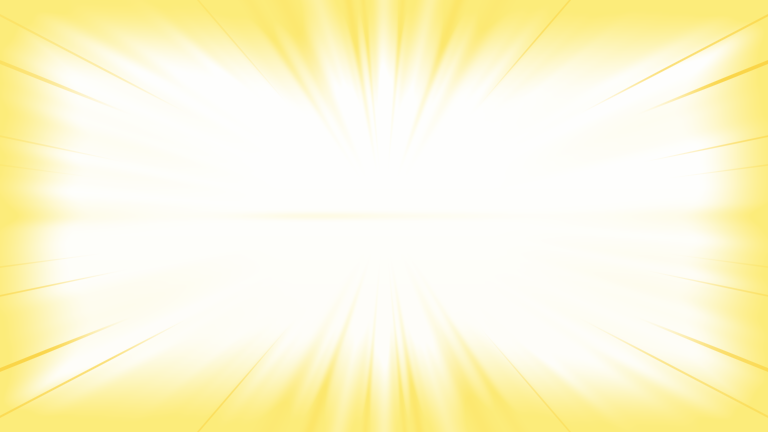
A Shadertoy shader for this background:

```glsl
// Pale sunburst: white centre, yellow glowing border, soft rays and thin gold speed lines.

float hash(float n) { return fract(sin(n * 91.7 + 3.1) * 437.58); }

// Value noise over one half turn, wrapping after the given cell count
float turnNoise(float turn, float cells) {
    float x = turn * cells, i = floor(x), f = fract(x);
    return mix(hash(mod(i, cells) + cells), hash(mod(i + 1.0, cells) + cells), f * f * (3.0 - 2.0 * f));
}

float bell(float x, float width) { return exp(-x * x / (width * width)); }

void mainImage(out vec4 fragColor, in vec2 fragCoord) {
    vec2 p = (fragCoord - 0.5 * iResolution.xy) / iResolution.y;
    float pixel = 1.0 / iResolution.y;
    float radius = length(p);
    vec2 halfSize = vec2(0.5 * iResolution.x / iResolution.y, 0.5);
    vec2 border = halfSize - abs(p);

    // Opposite directions share the same angle, so the burst is point symmetric
    float turn = fract(atan(p.y, p.x + 1e-5) / 3.14159265 + 1.0);
    float degreesUp = turn * 180.0;
    float streak = 0.6 * turnNoise(turn, 34.0) + 0.4 * turnNoise(turn, 83.0);

    // Border glow, reaching deeper above and below the centre
    float reach = 0.75 + 0.5 * streak;
    float sideGlow = 1.0 - smoothstep(-0.03, 0.19 * reach, border.x);
    float capGlow = 1.0 - smoothstep(0.0, (0.18 + 0.08 * bell(p.x, 0.45)) * reach, border.y);
    float glow = max(sideGlow, capGlow) + 0.25 * sideGlow * capGlow;
    glow += 0.16 * (streak - 0.3) * smoothstep(0.25, 0.65, radius);

    // Soft rays: angle, width, strength (negative is white)
    vec3 rays[10] = vec3[10](
        vec3(71.0, 1.5, 0.5), vec3(85.0, 0.8, 0.35), vec3(95.5, 0.7, 0.35),
        vec3(99.3, 1.2, 0.5), vec3(115.0, 2.5, 0.3), vec3(62.0, 2.5, 0.2),
        vec3(122.0, 1.5, 0.2), vec3(78.0, 2.5, -0.35), vec3(90.0, 2.5, -0.4),
        vec3(107.0, 3.0, -0.35));
    float gold = 0.0;
    for (int i = 0; i < 10; i++) {
        float ray = rays[i].z * bell(degreesUp - rays[i].x, rays[i].y) * smoothstep(0.08, 0.46, radius);
        glow += ray;
        gold += max(ray, 0.0) * smoothstep(0.25, 0.5, radius);
    }

    // Faint horizontal flare through the centre
    glow += 0.17 * bell(p.y, 0.009) * (bell(p.x + 0.17, 0.17) + 0.4 * bell(p.x - 0.12, 0.2));
    glow += 0.12 * bell(p.y, 0.025) * smoothstep(0.5, 0.85, abs(p.x));
    glow = clamp(glow, 0.0, 1.0);

    vec3 white = mix(vec3(0.995, 0.994, 0.975), vec3(0.998, 0.997, 0.993), smoothstep(-0.2, 0.15, p.y));
    vec3 colour = mix(white, vec3(0.99, 0.925, 0.48), glow);
    colour = mix(colour, vec3(0.985, 0.87, 0.33), clamp(gold * 0.9, 0.0, 0.6));

    // Tapered speed lines mirrored in four quadrants: slope, start radius, half width, strength
    vec4 lines[5] = vec4[5](
        vec4(0.401, 0.62, 0.0036, 0.95), vec4(0.523, 0.5, 0.0018, 0.7),
        vec4(0.208, 0.6, 0.0014, 0.55), vec4(0.133, 0.65, 0.0012, 0.3),
        vec4(1.161, 0.32, 0.0013, 0.55));
    float leaning = p.x * p.y > 0.0 ? 1.0 : 0.5;
    if (p.x > 0.0 && p.y < 0.0) leaning = 0.75;
    for (int i = 0; i < 5; i++) {
        vec4 line = lines[i];
        float away = abs(abs(p.y) - line.x * abs(p.x)) / sqrt(1.0 + line.x * line.x);
        float grow = smoothstep(line.y, line.y + 0.25, radius);
        float width = line.z * (0.3 + 0.7 * grow);
        float cover = 1.0 - smoothstep(width - 0.5 * pixel, width + pixel, away);
        colour = mix(colour, vec3(0.98, 0.83, 0.27), cover * grow * line.w * leaning);
    }

    fragColor = vec4(colour, 1.0);
}
```
